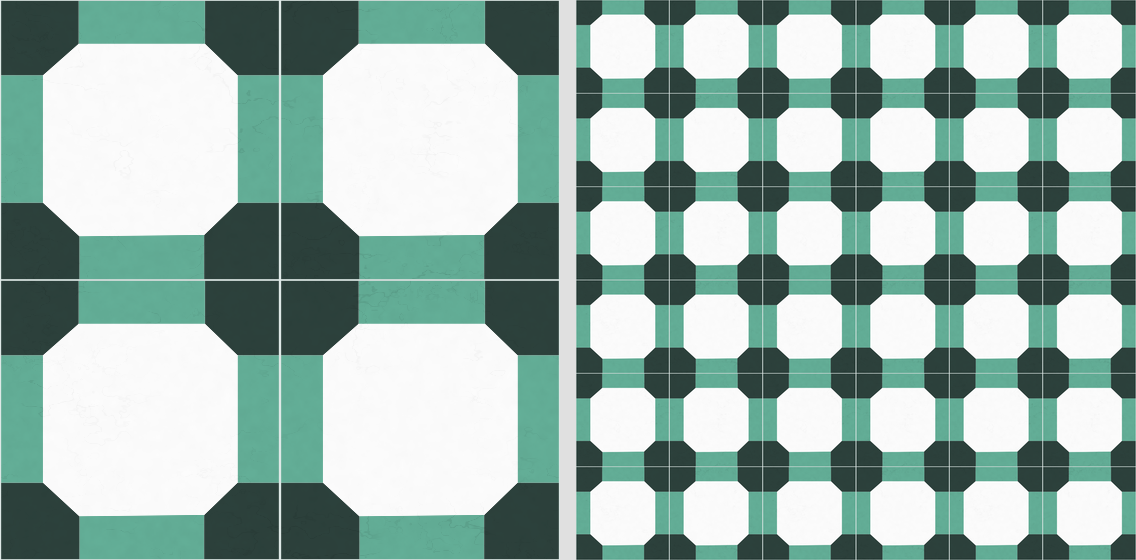
Left, the tile; right, the same tile 3 across and 3 down.
Reproduce this pattern procedurally as a WebGL 1 fragment shader.

```glsl
precision highp float;

uniform vec2 u_resolution;

const float TILES = 2.0;
const vec3 WHITE = vec3(0.982, 0.982, 0.982);
const vec3 GREEN = vec3(0.384, 0.675, 0.585);
const vec3 DARK = vec3(0.172, 0.252, 0.232);
const vec3 GROUT = vec3(0.82, 0.86, 0.85);

float hash(vec2 p) {
  vec3 q = fract(vec3(p.xyx) * 0.1031);
  q += dot(q, q.yzx + 33.33);
  return fract((q.x + q.y) * q.z);
}

// Value noise that wraps after a whole number of cells
float wrapNoise(vec2 uv, vec2 cells, float seed) {
  vec2 p = uv * cells;
  vec2 i = floor(p);
  vec2 f = fract(p);
  f = f * f * (3.0 - 2.0 * f);
  vec2 a = mod(i, cells) + seed;
  vec2 b = mod(i + 1.0, cells) + seed;
  return mix(mix(hash(a), hash(vec2(b.x, a.y)), f.x),
             mix(hash(vec2(a.x, b.y)), hash(b), f.x), f.y);
}

float wrapFbm(vec2 uv, vec2 cells, float seed) {
  float sum = 0.0;
  float gain = 0.5;
  for (int i = 0; i < 4; i++) {
    sum += gain * wrapNoise(uv, cells, seed);
    cells *= 2.0;
    seed += 17.0;
    gain *= 0.5;
  }
  return sum / 0.9375;
}

// Signed distance to the line a-b, positive on its left
float leftOf(vec2 p, vec2 a, vec2 b) {
  vec2 d = normalize(b - a);
  return d.x * (p.y - a.y) - d.y * (p.x - a.x);
}

// Positive inside the slightly hand-cut octagon
float octagon(vec2 p) {
  vec2 southWest = vec2(0.283, 0.156);
  vec2 southEast = vec2(0.730, 0.161);
  float sides = min(min(p.x - 0.153, 0.849 - p.x), 0.844 - p.y);
  float base = leftOf(p, southWest, southEast);
  float lower = min(leftOf(p, vec2(0.153, 0.276), southWest),
                    leftOf(p, southEast, vec2(0.849, 0.276)));
  float upper = min(leftOf(p, vec2(0.849, 0.731), vec2(0.732, 0.844)),
                    leftOf(p, vec2(0.281, 0.844), vec2(0.153, 0.731)));
  return min(min(sides, base), min(lower, upper));
}

// Positive inside the four corner blocks
float cornerBlocks(vec2 p) {
  float inset = 0.003 * step(p.y, 0.5);
  float across = max(0.281 + inset - p.x, p.x - 0.732 + inset);
  float along = max(0.276 - p.y, p.y - 0.731);
  return min(across, along);
}

float cover(float dist, float pixel) {
  return smoothstep(-0.5 * pixel, 0.5 * pixel, dist);
}

// Thin broken wrinkles, gathered in patches
float creases(vec2 uv, vec2 cells, float seed) {
  float ridge = abs(wrapFbm(uv, cells, seed) - 0.5);
  float patches = wrapNoise(uv, vec2(14.0), seed + 41.0);
  return (1.0 - smoothstep(0.0, 0.022, ridge)) * smoothstep(0.5, 0.9, patches);
}

void main() {
  vec2 uv = gl_FragCoord.xy / u_resolution;
  vec2 p = fract(uv * TILES);
  float pixel = TILES / min(u_resolution.x, u_resolution.y);

  // Tile shapes
  float centre = cover(octagon(p), pixel);
  float corner = cornerBlocks(p);
  vec3 frame = mix(GREEN, DARK, cover(corner, pixel));
  float seam = cover(0.0016 - abs(corner), pixel);
  frame = mix(frame, GROUT, 0.28 * seam);
  vec3 color = mix(frame, WHITE, centre);

  // Surface grain and wear
  float grain = wrapFbm(uv, vec2(64.0), 3.0) - 0.5;
  float wear = creases(uv, vec2(18.0, 30.0), 7.0)
             + 0.7 * creases(uv, vec2(30.0, 38.0), 90.0);
  float strength = mix(1.0, 0.35, centre);
  color *= 1.0 + strength * (0.045 * grain - 0.07 * wear);

  // Grout between tiles
  vec2 edge = min(p, 1.0 - p);
  float upright = cover(0.0045 - edge.x, pixel);
  float level = cover(0.0035 - edge.y, pixel);
  color = mix(color, GROUT, 0.9 * level);
  color = mix(color, GROUT * 1.06, upright);

  gl_FragColor = vec4(clamp(color, 0.0, 1.0), 1.0);
}
```
